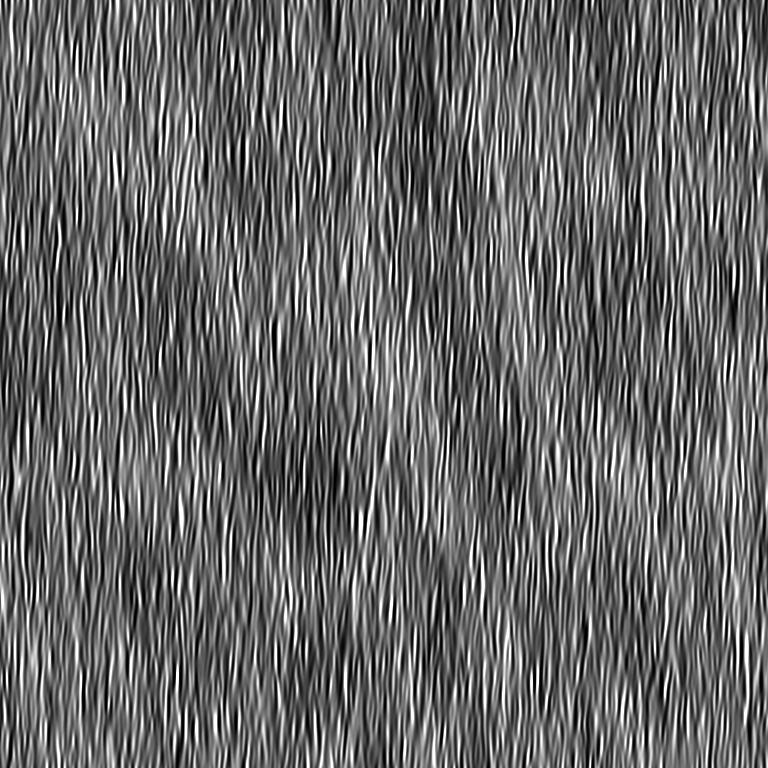
This texture is drawn by a Shadertoy shader. Its source:

```glsl
// Dense grey fur: fine, nearly vertical fibres with soft lighter and darker tufts.
#define CELLS vec2(56.0, 18.0)      // scatter grid across the canvas
#define FIBRES_PER_CELL 9
#define FIBRE_FREQ vec2(55.0, 150.0) // fewest and most strands across the canvas
#define FIBRE_LENGTH vec2(0.009, 0.020)
#define BUNDLE_WIDTH 0.005
#define LEAN 0.025                  // mean slope, positive leans right
#define LEAN_SPREAD 0.11
#define FIBRE_CONTRAST 0.94
#define TUFT_CONTRAST 0.85

const float TAU = 6.2831853;

uint scramble(uint n) {
    n = (n ^ (n >> 16)) * 0x7feb352dU;
    n = (n ^ (n >> 15)) * 0x846ca68bU;
    return n ^ (n >> 16);
}

uint seedOf(ivec2 cell, int index) {
    return scramble(uint(cell.x + 512) + scramble(uint(cell.y + 512) + scramble(uint(index))));
}

// Next random value in 0..1, advancing the seed
float nextRandom(inout uint seed) {
    seed = scramble(seed + 0x9e3779b9U);
    return float(seed >> 8) / 16777216.0;
}

float latticeValue(ivec2 cell) {
    uint seed = seedOf(cell, 99);
    return nextRandom(seed);
}

float valueNoise(vec2 p) {
    ivec2 cell = ivec2(floor(p));
    vec2 t = fract(p);
    t = t * t * (3.0 - 2.0 * t);
    float low = mix(latticeValue(cell), latticeValue(cell + ivec2(1, 0)), t.x);
    float high = mix(latticeValue(cell + ivec2(0, 1)), latticeValue(cell + ivec2(1, 1)), t.x);
    return mix(low, high, t.y);
}

// Sum of scattered, tilted wave packets; the spread is close to one
float fibres(vec2 uv) {
    ivec2 home = ivec2(floor(uv * CELLS));
    float sum = 0.0;
    for (int j = -1; j <= 1; j++)
    for (int i = -1; i <= 1; i++)
    for (int k = 0; k < FIBRES_PER_CELL; k++) {
        ivec2 cell = home + ivec2(i, j);
        uint seed = seedOf(cell, k);
        float px = nextRandom(seed);
        float py = nextRandom(seed);
        vec2 d = uv - (vec2(cell) + vec2(px, py)) / CELLS;
        float slope = LEAN + LEAN_SPREAD * (2.0 * nextRandom(seed) - 1.0);
        float freq = mix(FIBRE_FREQ.x, FIBRE_FREQ.y, nextRandom(seed));
        float len = mix(FIBRE_LENGTH.x, FIBRE_LENGTH.y, nextRandom(seed));
        float phase = TAU * nextRandom(seed);
        d.x -= slope * d.y;
        vec2 e = d / vec2(BUNDLE_WIDTH, len);
        sum += exp(-0.5 * dot(e, e)) * cos(TAU * freq * d.x + phase);
    }
    return sum;
}

// Broad upright patches of light and shade, leaning left
float tufts(vec2 uv) {
    uv.x += 0.16 * uv.y;
    float broad = valueNoise(uv * vec2(22.0, 8.0));
    float narrow = valueNoise(uv * vec2(48.0, 13.0) + 37.0);
    return 1.2 * broad + 0.8 * narrow - 1.0;
}

void mainImage(out vec4 fragColor, in vec2 fragCoord) {
    vec2 uv = fragCoord / iResolution.y;
    float tone = FIBRE_CONTRAST * fibres(uv) + TUFT_CONTRAST * tufts(uv);

    // Tone curve: deep shadows, sparse bright glints
    tone = max(tone, -3.0);
    float grey = 0.37 + 0.235 * tone + 0.03 * tone * tone;
    fragColor = vec4(vec3(clamp(grey, 0.0, 1.0)), 1.0);
}
```
